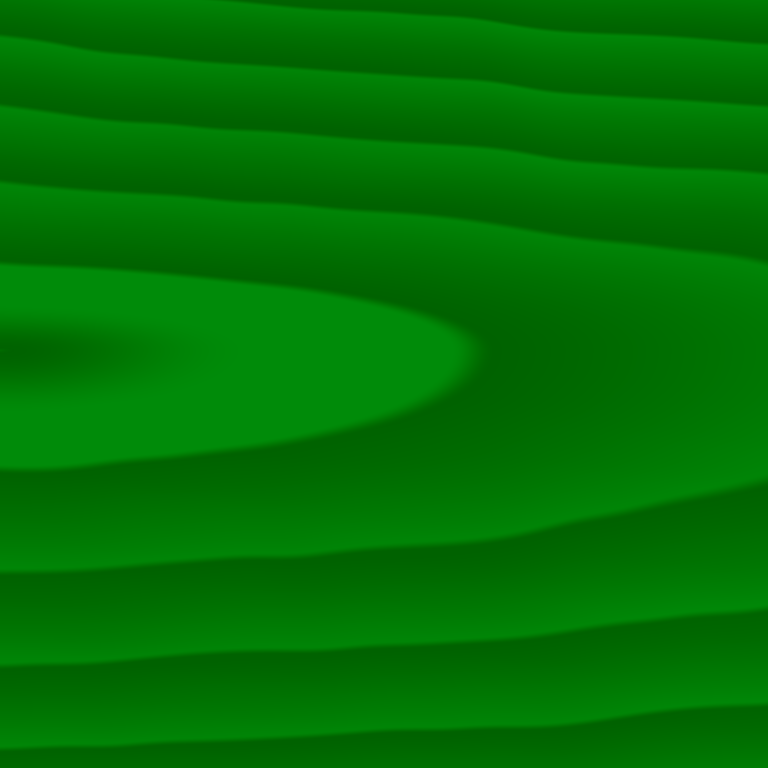
Write a WebGL 2 fragment shader that draws this texture.

```glsl
#version 300 es
precision highp float;
// Green flat-sawn wood grain: nested growth rings open to the left around an axis.
// A tilted cone gives each point a ring phase; a soft sawtooth of that phase
// shades every ring from dark to light, and layered sines bend and streak it.

uniform vec2 u_resolution;
out vec4 fragColor;

const float AXIS_HEIGHT = 0.544;
const float AXIS_RINGS = 1.6;     // rings crossed along the axis
const float PITH_OFFSET = 0.03;   // leaves a tiny light core at the left edge
const float EDGE_WIDTH = 0.09;    // softness of a ring's outer edge, in rings
const vec3 DARK_GREEN = vec3(0.0, 0.385, 0.0);
const vec3 LIGHT_GREEN = vec3(0.0, 0.545, 0.035);

// Sum of sines, each octave finer, weaker and slightly turned.
float layeredSines(vec2 p, int octaves) {
    float sum = 0.0;
    float weight = 0.5;
    for (int i = 0; i < octaves; i++) {
        float k = float(i);
        sum += weight * sin(p.x + 1.7 * k + 1.3 * sin(p.y + 2.1 * k));
        p = mat2(1.7, 0.35, -0.35, 1.7) * p;
        weight *= 0.55;
    }
    return sum;
}

// Rings per unit of height, denser above the axis and away from it.
float ringDensity(float x, float offset) {
    float above = 8.2 + x * (3.2 - 1.2 * x) + 4.0 * offset;
    float below = 6.0 + 0.4 * x - 3.3 * offset;
    return offset > 0.0 ? above : below;
}

// Distance from the pith, counted in rings.
float ringPhase(vec2 p) {
    float offset = p.y - AXIS_HEIGHT;
    float across = offset * ringDensity(p.x, offset);
    return length(vec2(AXIS_RINGS * p.x, across)) - PITH_OFFSET;
}

// Dark-to-light ramp inside a ring, falling smoothly at the outer edge.
float ringShade(float phase) {
    float ring = floor(phase);
    float f = phase - ring;
    float heartwood = smoothstep(-0.03, 0.5, f);
    float outer = 0.95 * pow(f, 1.15);
    float ramp = ring == 0.0 ? heartwood : outer;
    return ramp * (1.0 - smoothstep(1.0 - EDGE_WIDTH, 1.0, f));
}

// Faint streaks stretched along the grain.
float fibres(vec2 p) {
    return layeredSines(vec2(55.0 * p.y + 4.0 * p.x, 5.0 * p.x), 3);
}

void main() {
    vec2 uv = gl_FragCoord.xy / u_resolution;

    // Gentle bending of the rings, fading out at the axis.
    float away = smoothstep(0.0, 0.2, abs(uv.y - AXIS_HEIGHT));
    float bend = 0.006 * away * layeredSines(vec2(11.0 * uv.x, 5.0 * uv.y), 3);
    float shade = ringShade(ringPhase(uv + vec2(0.0, bend)));

    // Broad and fine tonal drift.
    float drift = layeredSines(vec2(5.0 * uv.x + 2.0, 9.0 * uv.y), 2);
    shade += away * (0.05 * drift + 0.02 * fibres(uv));
    shade = clamp(shade, 0.0, 1.0);

    vec3 color = mix(DARK_GREEN, LIGHT_GREEN, shade);
    color.b *= shade;
    fragColor = vec4(color, 1.0);
}
```
